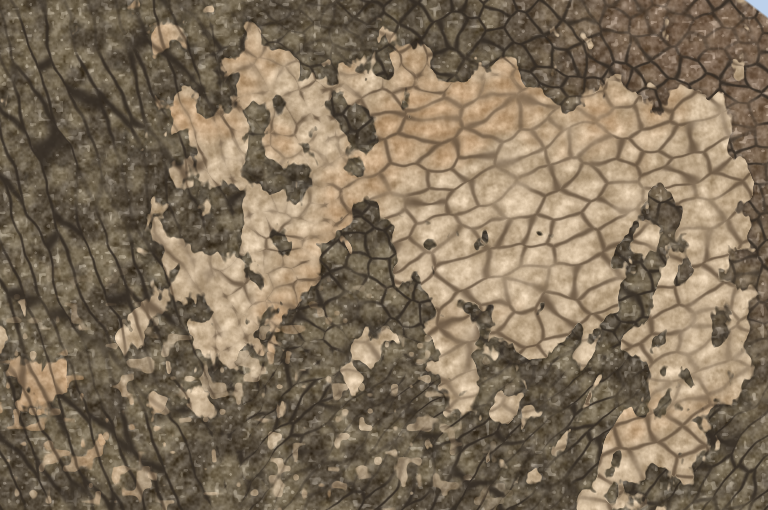
This texture is drawn by a WebGL 2 fragment shader. Its source:

```glsl
#version 300 es
precision highp float;
uniform vec2 u_resolution;
out vec4 fragColor;

float hash(vec2 p) {
    return fract(sin(dot(p, vec2(127.1, 311.7))) * 43758.55);
}

float noise(vec2 p) {
    vec2 i = floor(p), f = fract(p);
    f = f * f * (3.0 - 2.0 * f);
    return mix(mix(hash(i), hash(i + vec2(1, 0)), f.x),
               mix(hash(i + vec2(0, 1)), hash(i + vec2(1, 1)), f.x), f.y);
}

float fbm(vec2 p) {
    float sum = 0.0, amp = 0.53;
    for (int i = 0; i < 4; i++) {
        sum += amp * noise(p);
        p = mat2(1.6, 1.2, -1.2, 1.6) * p + 7.3;
        amp *= 0.5;
    }
    return sum;
}

// Gap to the nearest border of skewed cells; u and v are the crease normals
float creaseGap(vec2 p, vec2 u, vec2 v) {
    vec2 q = vec2(dot(p, u), dot(p, v));
    vec2 cell = floor(q);
    float near = 9.0, second = 9.0;
    for (int y = -1; y <= 1; y++)
    for (int x = -1; x <= 1; x++) {
        vec2 c = cell + vec2(x, y);
        vec2 site = c + 0.5 + 0.75 * (vec2(hash(c), hash(c + 41.7)) - 0.5);
        float d = length(q - site);
        second = min(second, max(near, d));
        near = min(near, d);
    }
    return second - near;
}

float blob(vec2 p, vec2 centre, vec2 radius) {
    return length((p - centre) / radius) - 1.0;
}

// Signed amount of dried mud: positive where it covers the skin
float mudCover(vec2 p) {
    float d = min(0.88 - 0.1 * (p.x - 0.69) - p.y, 1.47 - p.x);
    d = min(d, dot(p - vec2(0.55, 0.70), vec2(0.75, 0.66)));
    d = min(d, dot(p - vec2(1.25, 0.02), vec2(-0.745, 0.667)));
    float cover = clamp(d * 7.0, -0.75, 0.75);

    // Broken patches on the left and a thin band below
    float patches = 0.0 - 0.75 * smoothstep(0.6, 1.4, blob(p, vec2(0.49, 0.60), vec2(0.2, 0.3)) + 1.0);
    float band = -0.14 - 0.6 * smoothstep(0.5, 1.5, blob(p, vec2(0.32, 0.29), vec2(0.42, 0.12)) + 1.0);
    cover = max(cover, max(patches, band));

    // Bare spots and the widening diagonal gash
    cover = min(cover, 0.6 * blob(p, vec2(0.70, 0.755), vec2(0.06, 0.055)));
    cover = min(cover, 0.6 * blob(p, vec2(0.735, 0.51), vec2(0.035, 0.075)));
    cover = min(cover, 0.6 * blob(p, vec2(0.83, 0.30), vec2(0.035, 0.16)));
    vec2 g = vec2(1.33, 0.58) - p;
    float along = dot(g, vec2(0.48, 0.87)), across = dot(g, vec2(0.87, -0.48));
    float gash = max(abs(across) - 0.012 - 0.15 * along, -along) * 8.0;
    gash += 1.1 * (noise(vec2(across * 48.0, along * 9.0)) - 0.45);
    cover = min(cover, gash);

    vec2 q = p + 0.012 * (vec2(noise(p * 30.0), noise(p * 30.0 + 9.0)) - 0.5);
    return cover + 2.3 * (fbm(q * vec2(20.0, 15.0)) - 0.5);
}

void main() {
    vec2 p = gl_FragCoord.xy / u_resolution.y;
    vec2 warp = vec2(fbm(p * 7.0), fbm(p * 7.0 + 31.0)) - 0.5;
    vec2 w = p + 0.06 * warp;

    float cover = mudCover(p);
    float mud = smoothstep(-0.06, 0.06, cover);
    float specks = smoothstep(0.70, 0.80, noise(p * 62.0) * 0.75 + noise(p * 21.0) * 0.3);
    mud = max(mud, 0.75 * specks * smoothstep(0.55, 0.25, p.y) * smoothstep(1.1, 0.8, p.x));

    // Crease systems: steep on the left, crossed on top, slanted below
    float steep = creaseGap(w, vec2(22.0, 7.5), vec2(4.5, 6.5));
    float crossed = creaseGap(w, vec2(16.0, 17.0), vec2(-14.0, 17.0));
    float slanted = creaseGap(w, vec2(-23.0, 23.0), vec2(7.0, 7.0));
    float plates = creaseGap(w, vec2(11.5, 8.5), vec2(-9.0, 19.0));
    float gap = mix(steep, crossed, smoothstep(0.3, 0.6, p.x + 0.15 * warp.x));
    gap = mix(gap, slanted, smoothstep(0.4, 0.2, p.y) * smoothstep(0.35, 0.6, p.x));
    float main_area = smoothstep(0.5, 0.75, p.x) * smoothstep(0.9, 0.8, p.y);
    gap = mix(gap, plates, mud * main_area);
    float depth = mix(0.35, 1.0, smoothstep(0.25, 0.65, noise(p * 13.0 + 5.0)));
    float crease = (1.0 - smoothstep(0.02, 0.20, gap)) * depth;
    float hollow = 1.0 - smoothstep(0.0, 0.55, gap);

    // Fine relief lit from the upper left
    float relief = fbm(p * 60.0) - fbm(p * 60.0 + vec2(-0.5, 0.6));
    float grain = noise(p * 190.0) - 0.5;
    float tone = fbm(p * 26.0 + 3.0);

    vec3 skin = mix(vec3(0.33, 0.29, 0.235), vec3(0.49, 0.44, 0.35), smoothstep(0.28, 0.72, tone));
    float brown = smoothstep(1.55, 2.15, p.x + 0.8 * p.y + 0.3 * warp.y);
    skin = mix(skin, vec3(0.52, 0.42, 0.34), 0.75 * brown);
    skin += 0.25 * relief + 0.12 * grain;
    skin += 0.16 * smoothstep(0.72, 0.9, noise(p * 115.0));
    skin *= 1.0 - 0.2 * smoothstep(-0.3, 0.0, cover);
    skin = mix(skin, vec3(0.20, 0.17, 0.14), 0.75 * crease + 0.15 * hollow);

    vec3 clay = mix(vec3(0.73, 0.64, 0.52), vec3(0.86, 0.77, 0.65), smoothstep(0.3, 0.65, tone));
    clay = mix(clay, vec3(0.72, 0.56, 0.40), 0.6 * smoothstep(0.52, 0.75, fbm(p * 5.0 + 17.0)));
    clay += 0.28 * relief + 0.07 * grain;
    clay = mix(clay, vec3(0.60, 0.52, 0.42), 0.5 * hollow);
    clay = mix(clay, vec3(0.36, 0.29, 0.22), 0.75 * crease);

    vec3 colour = mix(skin, clay, mud);

    // Sliver of sky behind the back
    float sky = smoothstep(-0.003, 0.003, dot(p - vec2(1.46, 1.0), vec2(0.61, 0.79)));
    colour = mix(colour, vec3(0.74, 0.82, 0.92), sky);
    fragColor = vec4(clamp(colour, 0.0, 1.0), 1.0);
}
```
